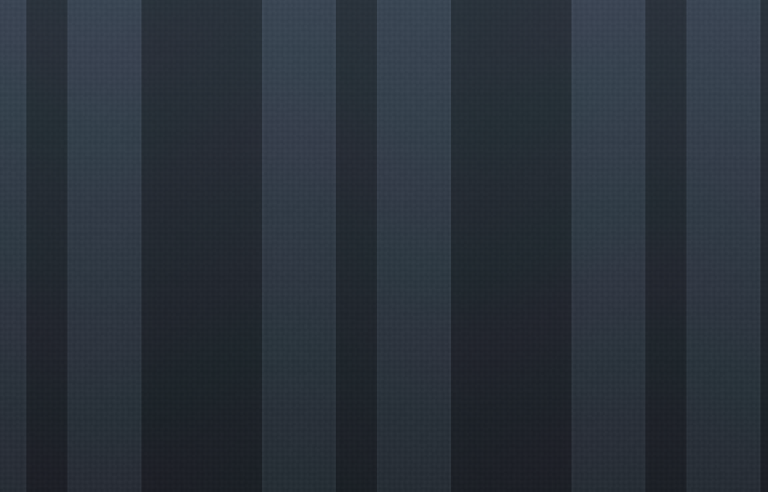
A Shadertoy shader for this pattern:

```glsl
#define PERIOD 0.403
#define FIRST_EDGE 0.3411
#define BAND_WIDTH 0.239
#define SECOND_BAND 0.3716
#define WEAVE_COUNT 144.0
#define WEAVE_DEPTH 0.012
#define GRAIN_DEPTH 0.010
#define SEAM_GLOW 0.014
#define LIGHT_TOP vec3(0.228, 0.274, 0.328)
#define LIGHT_BASE vec3(0.150, 0.178, 0.208)
#define DARK_TOP vec3(0.165, 0.200, 0.235)
#define DARK_BASE vec3(0.108, 0.124, 0.148)

const float TAU = 6.2831853;

float hash(vec2 p) {
    vec3 q = fract(p.xyx * 0.1031);
    q += dot(q, q.yzx + 33.33);
    return fract((q.x + q.y) * q.z);
}

// Signed distance to a vertical band, negative inside
float bandDistance(float x, float start) {
    float halfWidth = 0.5 * BAND_WIDTH * PERIOD;
    float offset = x - FIRST_EDGE - start * PERIOD - halfWidth;
    offset = (fract(offset / PERIOD + 0.5) - 0.5) * PERIOD;
    return abs(offset) - halfWidth;
}

// Fine diamond weave, faded where a cell is too small to resolve
float weave(vec2 p, float pixel) {
    vec2 a = p * WEAVE_COUNT * TAU * 0.5;
    float diamonds = sin(a.x + a.y) * sin(a.x - a.y);
    return diamonds * (1.0 - smoothstep(0.3, 0.6, pixel * WEAVE_COUNT));
}

// Broad, slow drift of tint across the cloth
float drift(vec2 p) {
    return 0.5 * sin(p.x * 9.0 + 2.0 * sin(p.y * 11.0))
         + 0.5 * sin(p.y * 34.0 + 1.5 * sin(p.x * 13.0));
}

void mainImage(out vec4 fragColor, in vec2 fragCoord) {
    float pixel = 1.0 / iResolution.x;
    vec2 p = fragCoord * pixel;
    float height = fragCoord.y / iResolution.y;

    // Paired light bands over the dark ground, both fading downwards
    float d = min(bandDistance(p.x, 0.0), bandDistance(p.x, SECOND_BAND));
    float light = 1.0 - smoothstep(-0.6 * pixel, 0.6 * pixel, d);
    vec3 ground = mix(DARK_BASE, DARK_TOP, height);
    vec3 band = mix(LIGHT_BASE, LIGHT_TOP, height);
    vec3 color = mix(ground, band, light);

    // Faint bright seam just inside each band edge
    float seam = 1.0 - smoothstep(0.0005, 0.0022, abs(d + 0.001));
    color += SEAM_GLOW * seam * light;

    // Woven relief, thread grain and uneven dye
    float relief = mix(0.7, 1.0, light);
    float grain = hash(floor(p * WEAVE_COUNT * 2.0)) - 0.5;
    float thread = hash(vec2(floor(p.y * WEAVE_COUNT), 7.0)) - 0.5;
    color += relief * (WEAVE_DEPTH * weave(p, pixel) + GRAIN_DEPTH * (grain + 0.4 * thread));
    color += vec3(0.006, -0.003, 0.002) * drift(p);

    fragColor = vec4(clamp(color, 0.0, 1.0), 1.0);
}
```
